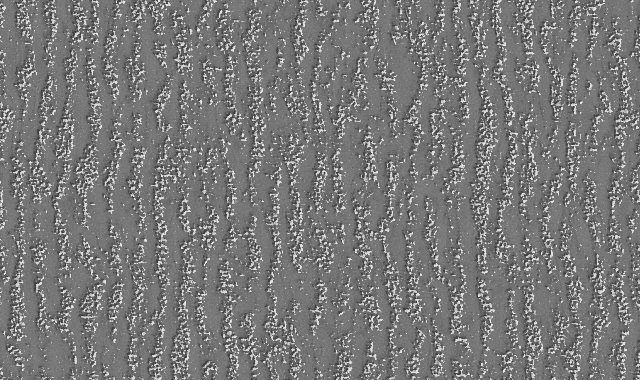
Write a Shadertoy shader that draws this texture.

```glsl
// Grey rough plaster: vertical crusts of pale grains over smooth grooves.

const float GROUND_GREY = 0.468;
const float GRAIN_FREQ = 118.0;
const float COLUMN_FREQ = 104.0;
const vec2 GRAIN_SHADOW = vec2(0.0045, -0.0042);
const vec2 CRUST_SHADOW = vec2(0.0070, -0.0050);

float hash(vec2 cell) {
    vec3 q = fract(cell.xyx * vec3(0.1031, 0.1030, 0.0973));
    q += dot(q, q.yzx + 33.33);
    return fract((q.x + q.y) * q.z);
}

// Dot product of a random unit gradient with the offset from its corner.
float corner(vec2 cell, vec2 offset) {
    float angle = 6.2832 * hash(cell);
    return dot(vec2(cos(angle), sin(angle)), offset);
}

// Gradient noise, centred on zero.
float noise(vec2 p) {
    vec2 cell = floor(p);
    vec2 f = p - cell;
    vec2 u = f * f * f * (f * (f * 6.0 - 15.0) + 10.0);
    vec2 e = vec2(1.0, 0.0);
    float low = mix(corner(cell, f), corner(cell + e, f - e), u.x);
    float high = mix(corner(cell + e.yx, f - e.yx), corner(cell + 1.0, f - 1.0), u.x);
    return mix(low, high, u.y);
}

// Bend the vertical columns sideways.
vec2 bend(vec2 p) {
    p.x += 0.035 * noise(p * vec2(4.0, 3.5) + 11.0);
    p.x += 0.022 * noise(p * vec2(15.0, 9.0) + 23.0);
    p.x += 0.008 * noise(p * vec2(40.0, 30.0) + 29.0);
    return p;
}

// Thin broken strands that run down beside the crusts.
float strands(vec2 q) {
    float line = 1.0 - smoothstep(0.01, 0.11, abs(noise(q * vec2(24.0, 3.2) + 31.0)));
    return line * smoothstep(-0.30, 0.15, noise(q * vec2(28.0, 12.0) + 57.0));
}

// Coverage of the crust, from bare groove (0) to full clump (1).
float crust(vec2 p) {
    vec2 q = bend(p);
    float band = 0.05 + 0.21 * cos(q.x * COLUMN_FREQ);
    band += 0.55 * noise(q * vec2(27.0, 6.5) + 3.0);
    band += 0.50 * noise(q * vec2(45.0, 17.0) + 7.0);
    band += 0.40 * noise(p * vec2(66.0, 46.0) + 17.0);
    return max(smoothstep(-0.14, 0.32, band), 0.60 * strands(q));
}

// Height of the small angular grains, dense where the crust is full.
float grains(vec2 p, float coverage) {
    float n = noise(p * GRAIN_FREQ + 41.0);
    n += 0.60 * noise(p * GRAIN_FREQ * 1.9 + 83.0);
    return smoothstep(-0.06, 0.36, n + 0.58 * coverage - 0.53);
}

void mainImage(out vec4 fragColor, in vec2 fragCoord) {
    vec2 p = fragCoord / iResolution.y;

    // Relief at this point and towards the light
    float cover = crust(p);
    float litCover = crust(p + CRUST_SHADOW);
    float grain = grains(p, cover);
    float litGrain = grains(p + GRAIN_SHADOW, litCover);

    // Smooth ground with faint streaks and fine grit
    float grey = GROUND_GREY;
    grey += 0.030 * noise(p * vec2(40.0, 9.0) + 91.0);
    grey += 0.065 * noise(p * 205.0 + 13.0);

    // Dark pits in the crust and shaded flanks
    grey -= 0.075 * cover * (1.0 - grain);
    grey += 0.065 * (cover - litCover);

    // Pale grains and their cast shadows
    float paleness = 0.25 + 0.16 * noise(p * 70.0 + 67.0);
    grey += grain * paleness;
    grey += 0.13 * (grain - litGrain);

    fragColor = vec4(vec3(clamp(grey, 0.24, 0.88)), 1.0);
}
```
